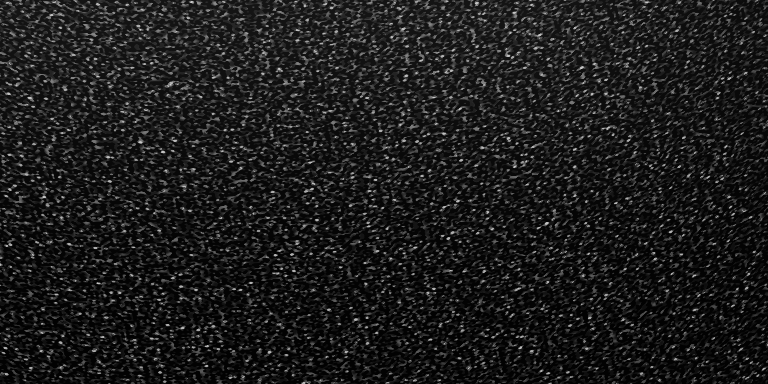
Reproduce this texture procedurally as a Shadertoy shader.

```glsl
// Black pebbled plastic under a soft light from above: slanted noise blobs
// form the dull grains, jittered cells add small bright glints, and a broad
// falloff darkens the bottom and the right edge.

// Sine-free hash: two values in 0..1 per lattice point
vec2 hash2(vec2 p) {
    vec3 q = fract(p.xyx * vec3(0.1031, 0.1030, 0.0973));
    q += dot(q, q.yzx + 33.33);
    return fract((q.xx + q.yz) * q.zy);
}

float cornerSlope(vec2 cell, vec2 offset) {
    vec2 dir = hash2(cell) * 2.0 - 1.0;
    return dot(dir / max(length(dir), 0.01), offset);
}

float gradientNoise(vec2 p) {
    vec2 i = floor(p), f = fract(p), e = vec2(0.0, 1.0);
    vec2 u = f * f * f * (f * (f * 6.0 - 15.0) + 10.0);
    return mix(mix(cornerSlope(i, f), cornerSlope(i + e.yx, f - e.yx), u.x),
               mix(cornerSlope(i + e, f - e), cornerSlope(i + e.yy, f - e.yy), u.x), u.y);
}

// Sparse oval highlights scattered over jittered cells
float glints(vec2 p) {
    vec2 cell = floor(p);
    float light = 0.0;
    for (int y = -1; y <= 1; y++)
    for (int x = -1; x <= 1; x++) {
        vec2 id = cell + vec2(x, y);
        vec2 center = id + 0.1 + 0.8 * hash2(id);
        vec2 pick = hash2(id + 71.7);
        float radius = 0.2 + 0.12 * pick.y;
        float spot = 1.0 - smoothstep(radius * 0.6, radius * 1.25, length(p - center));
        light = max(light, spot * step(pick.x, 0.36) * (0.35 + 0.65 * pick.y));
    }
    return light;
}

void mainImage(out vec4 fragColor, in vec2 fragCoord) {
    vec2 uv = fragCoord / iResolution.xy;
    vec2 p = fragCoord / iResolution.y;

    // Grain direction bends from slightly falling to rising, left to right
    vec2 grainPos = vec2(p.x, p.y + 0.1 * p.x - 0.16 * p.x * p.x) + 3.0;
    grainPos.x += 0.2 * p.y;

    // Raised grains, each patch reflecting a different amount
    float height = gradientNoise(grainPos * vec2(76.0, 126.0));
    float grain = smoothstep(-0.06, 0.2, height);
    float sheen = smoothstep(-0.4, 0.5, gradientNoise(grainPos * vec2(49.0, 78.0) + 19.3));
    float tone = 0.07 + 0.36 * sheen * sheen;

    // Broad illumination
    float lamp = smoothstep(-0.1, 1.1, uv.y);
    float edge = 1.0 - 0.45 * smoothstep(0.65, 1.0, uv.x);
    float base = 0.008 + 0.075 * lamp * lamp * edge;
    float light = mix(0.75, 1.1, lamp) * mix(1.0, edge, 0.5);

    float shine = glints(grainPos * vec2(54.0, 88.0)) * (0.45 + 0.55 * grain);
    float value = base + light * grain * tone;
    value = mix(value, 0.92, shine * 0.75 * mix(0.85, 1.0, edge));

    fragColor = vec4(vec3(value), 1.0);
}
```
